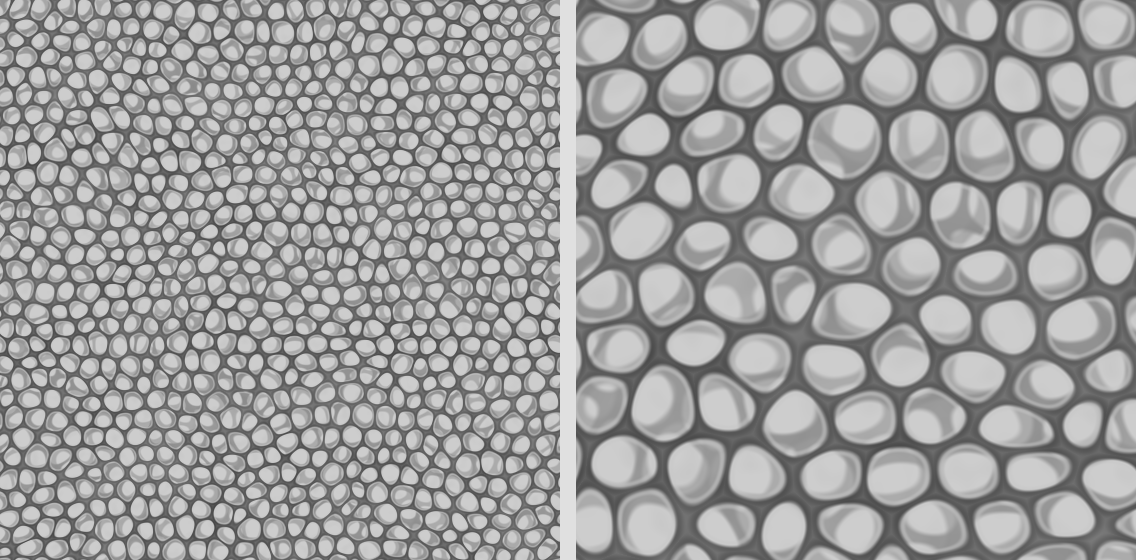
Left: the whole. Right: its middle third, enlarged.
A Shadertoy shader for this texture:

```glsl
// A sheet of pale, rounded cells packed in dark grey tissue, seamless on all sides.
// Three layers of a wrapped, weighted Voronoi diagram are stacked; the walls of
// the two lower layers show through the upper cells as soft grey streaks.

const vec2 GRID = vec2(26.0, 30.0);     // cells per side; rows are staggered
const vec2 SQUASH = vec2(1.0, 0.867);   // makes the staggered grid hexagonal

vec3 hash3(vec2 id, float seed) {
    vec3 q = fract((id.xyx + seed) * vec3(0.1031, 0.1030, 0.0973));
    q += dot(q, q.yxz + 33.33);
    return fract((q.xxy + q.yzz) * q.zyx);
}

float cornerSlope(vec2 id, vec2 offset, float period, float seed) {
    float angle = 6.2832 * hash3(mod(id, period), seed).x;
    return dot(vec2(cos(angle), sin(angle)), offset);
}

// Gradient noise that wraps after a whole number of periods.
float gradientNoise(vec2 uv, float period, float seed) {
    vec2 p = uv * period, id = floor(p), f = p - id;
    vec2 u = f * f * f * (f * (f * 6.0 - 15.0) + 10.0);
    vec2 e = vec2(1.0, 0.0);
    float low = mix(cornerSlope(id, f, period, seed),
                    cornerSlope(id + e, f - e, period, seed), u.x);
    float high = mix(cornerSlope(id + e.yx, f - e.yx, period, seed),
                     cornerSlope(id + 1.0, f - 1.0, period, seed), u.x);
    return mix(low, high, u.y);
}

// Cell centre relative to q (xy) and its weight (z).
vec3 cellSite(vec2 id, vec2 q, float seed) {
    vec3 h = hash3(mod(id, GRID), seed);
    float stagger = 0.5 * mod(id.y, 2.0) - 0.25;
    vec2 centre = id + 0.5 + vec2(stagger, 0.0) + 0.56 * (h.xy - 0.5);
    return vec3((centre - q) * SQUASH, 0.17 * h.z);
}

// Distance to the cell wall, with corners rounded by a smooth minimum.
float wallDistance(vec2 uv, float seed) {
    vec2 q = uv * GRID, base = floor(q);
    vec3 nearest = vec3(0.0);
    float best = 1e3;
    for (int j = -2; j <= 2; j++)
    for (int i = -2; i <= 2; i++) {
        vec3 s = cellSite(base + vec2(i, j), q, seed);
        float power = dot(s.xy, s.xy) - s.z;
        if (power < best) { best = power; nearest = s; }
    }
    float sum = 0.0;
    for (int j = -2; j <= 2; j++)
    for (int i = -2; i <= 2; i++) {
        vec3 s = cellSite(base + vec2(i, j), q, seed);
        float gap = length(s.xy - nearest.xy);
        if (gap > 0.001) {
            float d = (dot(s.xy, s.xy) - s.z - best) / (2.0 * gap);
            sum += exp(-9.0 * d);
        }
    }
    return -log(sum) / 9.0;
}

void mainImage(out vec4 fragColor, in vec2 fragCoord) {
    vec2 uv = fragCoord / iResolution.xy;

    // Slow warp stretches the cells in drifting directions.
    vec2 warped = uv + 0.024 * vec2(gradientNoise(uv, 4.0, 411.0),
                                    gradientNoise(uv, 4.0, 523.0));
    float patches = gradientNoise(uv, 9.0, 617.0);
    float mottle = gradientNoise(uv, 56.0, 719.0);

    float top = wallDistance(warped, 0.0) - 0.015 * patches;
    float middle = wallDistance(warped, 137.0);
    float bottom = wallDistance(warped, 291.0);

    // Cell interior with the lower walls showing through.
    float interior = 0.805;
    interior = mix(interior, 0.67, 1.0 - smoothstep(0.01, 0.10, bottom));
    float streak = 1.0 - smoothstep(0.0, 0.085, middle);
    interior = mix(interior, 0.56, streak * (0.85 + 0.4 * patches));
    interior += 0.04 * min(mottle, 0.0);

    // Thin pale rim just inside the wall.
    float rim = 1.0 - smoothstep(0.0, 0.045, abs(top - 0.075));
    interior = mix(interior, 0.78, 0.5 * rim);

    // Tissue: dark in narrow channels, lighter where several cells meet.
    float junction = 1.0 - smoothstep(-0.10, 0.0, top);
    float tissue = mix(0.36, 0.44, junction) + 0.10 * patches + 0.06 * mottle;

    float cell = smoothstep(0.0, 0.06, top);
    fragColor = vec4(vec3(mix(tissue, interior, cell)), 1.0);
}
```
